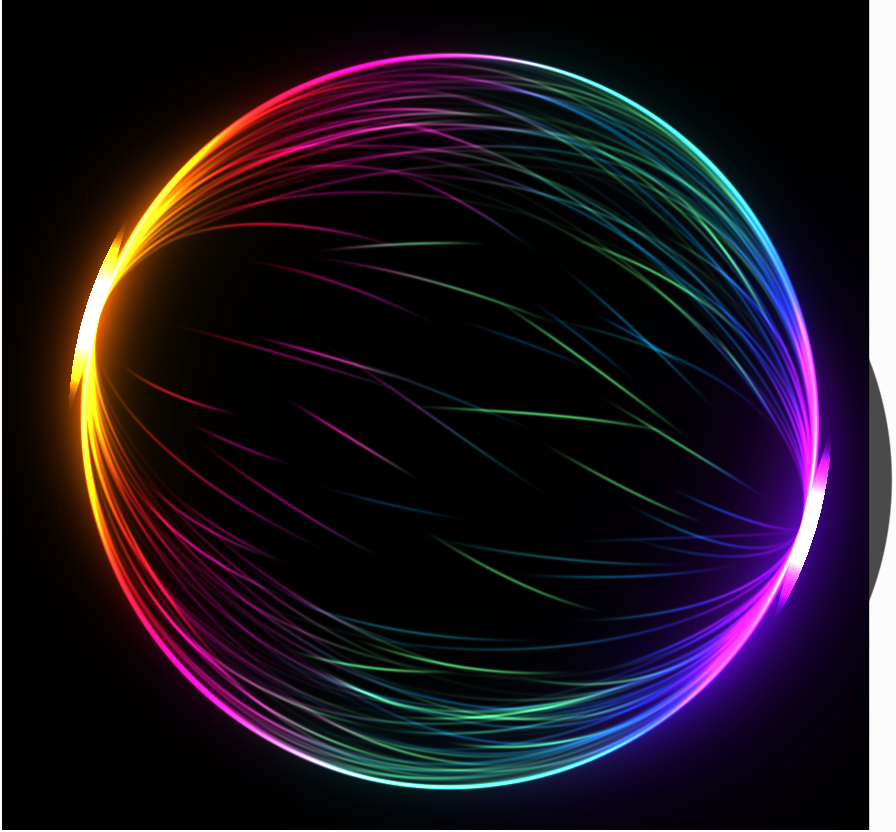
Reproduce this background procedurally as a Shadertoy shader.

```glsl
const vec2 SPHERE_CENTER = vec2(0.541, 0.494);
const float SPHERE_RADIUS = 0.441;
const vec2 AXIS = vec2(0.958, -0.287);
const int RIM_STRANDS = 110;
const int INNER_STRANDS = 74;

const vec3 YELLOW = vec3(1.0, 0.72, 0.08);
const vec3 ORANGE = vec3(1.0, 0.36, 0.01);
const vec3 RED = vec3(0.95, 0.05, 0.16);
const vec3 MAGENTA = vec3(0.78, 0.04, 0.58);
const vec3 GREEN = vec3(0.30, 0.78, 0.42);
const vec3 TEAL = vec3(0.10, 0.58, 0.58);
const vec3 AZURE = vec3(0.02, 0.50, 0.85);
const vec3 BLUE = vec3(0.10, 0.22, 0.95);
const vec3 VIOLET = vec3(0.76, 0.08, 1.0);
const vec3 HALO_VIOLET = vec3(0.33, 0.02, 0.80);
const vec3 PAPER = vec3(0.99);
const vec3 TAB_GRAY = vec3(0.29);

// Four pseudo-random values for one strand
vec4 hash4(float n) {
    vec4 h = fract(n * vec4(0.1031, 0.1137, 0.0973, 0.1099) + 0.137);
    h += dot(h, h.wzxy + 33.33);
    return fract((h.xxyz + h.yzzw) * h.zywx);
}

// Spectrum from the left pole (-1) to the right pole (+1)
vec3 spectrum(float u, vec3 middle) {
    vec3 c = mix(YELLOW, ORANGE, smoothstep(-0.95, -0.84, u));
    c = mix(c, RED, smoothstep(-0.87, -0.70, u));
    c = mix(c, MAGENTA, smoothstep(-0.72, -0.45, u));
    c = mix(c, middle, smoothstep(-0.45, 0.05, u));
    c = mix(c, BLUE, smoothstep(0.58, 0.84, u));
    return mix(c, VIOLET, smoothstep(0.80, 0.95, u));
}

// Distance to a twisted meridian of the unit sphere
float meridianDistance(vec2 q, float longitude, float twist) {
    float girth = sqrt(max(1.0 - q.x * q.x, 0.002));
    float angle = longitude + twist * q.x;
    float slope = -q.x / girth * sin(angle) + girth * twist * cos(angle);
    return abs(q.y - girth * sin(angle)) / sqrt(1.0 + slope * slope);
}

float strandLine(float d, float width) {
    return exp(-d * d / (width * width));
}

vec3 strandTint(float u, vec4 h) {
    vec3 middle = mix(mix(AZURE, TEAL, h.y), GREEN, smoothstep(0.4, 0.6, h.z));
    return spectrum(u + (h.w - 0.5) * 0.4 * (1.0 - u * u), middle);
}

// Long strands gathered along the outline
vec3 rimStrands(vec2 q, float width) {
    vec3 sum = vec3(0.0);
    for (int i = 0; i < RIM_STRANDS; i++) {
        vec4 h = hash4(float(i) * 7.31 + 2.0);
        float side = i % 2 == 0 ? 1.0 : -1.0;
        float longitude = side * (1.57 - 0.95 * h.x * sqrt(h.x));
        float line = strandLine(meridianDistance(q, longitude, (h.y - 0.5) * 0.7), width);
        float fade = 0.5 + 0.5 * sin(q.x * (2.0 + 3.0 * h.z) + h.w * 6.28);
        float poleGain = 1.0 + 0.8 * smoothstep(0.75, 0.98, abs(q.x));
        sum += strandTint(q.x, h) * line * (0.06 + 0.36 * fade * fade) * poleGain;
    }
    return sum;
}

// Short bright arcs across the near side
vec3 innerStrands(vec2 q, float width) {
    vec3 sum = vec3(0.0);
    for (int i = 0; i < INNER_STRANDS; i++) {
        vec4 h = hash4(float(i) * 5.17 + 911.0);
        float longitude = mix(-1.25, 1.25, fract(float(i) * 0.618 + 0.1 * h.x));
        float line = strandLine(meridianDistance(q, longitude, (h.y - 0.6) * 0.7), width);
        float middle = mix(-0.8, 0.85, h.z);
        float reach = mix(0.16, 0.42, h.w);
        float along = (q.x - middle) / reach;
        float fade = smoothstep(1.0, 0.1, abs(along));
        sum += strandTint(q.x, h.zwxy) * line * fade * mix(0.3, 0.95, h.x);
    }
    return sum;
}

// Soft light around the outline, strongest near both poles
vec3 rimGlow(vec2 q) {
    float r = length(q);
    vec2 dir = q / max(r, 0.001);
    float gap = abs(r - 1.0);
    float warm = exp(-9.0 * (1.0 + dir.x)) * exp(-gap * 17.0);
    float cool = exp(-5.0 * (1.0 - dot(dir, vec2(0.97, -0.23)))) * exp(-gap * 8.5);
    float base = exp(-gap * (r < 1.0 ? 8.0 : 19.0));
    return ORANGE * warm * 0.9 + HALO_VIOLET * cool * 0.85
         + spectrum(dir.x, TEAL) * base * 0.17;
}

void mainImage(out vec4 fragColor, in vec2 fragCoord) {
    vec2 p = fragCoord / iResolution.y;
    float pixel = 1.0 / iResolution.y;
    vec2 local = (p - SPHERE_CENTER) / SPHERE_RADIUS;
    vec2 q = vec2(dot(local, AXIS), dot(local, vec2(-AXIS.y, AXIS.x)));

    // Glowing sphere
    vec3 color = rimGlow(q);
    if (length(q) < 1.04) {
        float width = max(0.0042, 0.75 * pixel / SPHERE_RADIUS);
        color += rimStrands(q, width) + innerStrands(q, width);
    }
    color = min(color, vec3(1.0));

    // Pale margins with a round tab at the right
    float tab = smoothstep(pixel, -pixel, length(p - vec2(0.672, 0.423)) - 0.4);
    vec3 margin = mix(PAPER, TAB_GRAY, tab);
    float inset = min(min(p.x - 0.0025, 1.0448 - p.x), p.y - 0.0025);
    color = mix(margin, color, smoothstep(-0.5 * pixel, 0.5 * pixel, inset));
    fragColor = vec4(color, 1.0);
}
```
